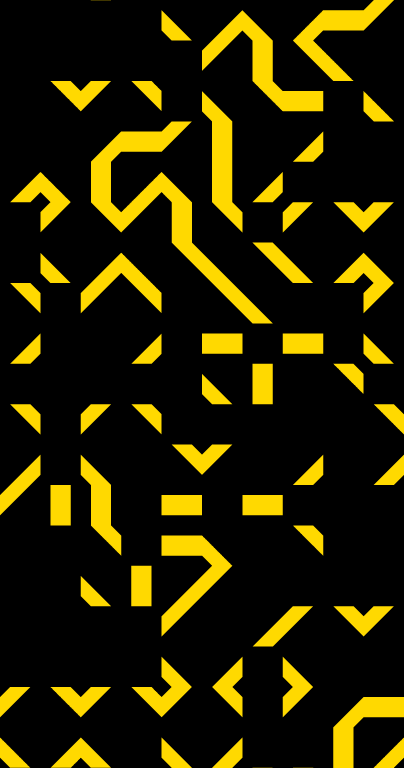
This pattern is drawn by a Shadertoy shader. Its source:

```glsl
#define COLUMNS 10.0
#define HALF_WIDTH 0.25
#define FLIP_CHANCE 0.28
#define BLANK_CHANCE 0.09
#define SEED 17.0
#define SAMPLES 4
#define BACKGROUND vec3(0.0)
#define YELLOW vec3(1.0, 0.85, 0.0)

float hash(vec2 p) {
    vec3 q = fract(vec3(p.xyx) * 0.1031 + SEED * 0.0137);
    q += dot(q, q.yzx + 33.33);
    return fract((q.x + q.y) * q.z);
}

// Checkerboard of grid points with some of them flipped
float gridSign(vec2 vertex) {
    float checker = mod(vertex.x + vertex.y, 2.0);
    return abs(checker - step(hash(vertex), FLIP_CHANCE));
}

// 1 inside the band that parts the unlike corners of a cell, else 0
float band(vec2 p) {
    vec2 id = floor(p), f = p - id;
    if (hash(id + 57.5) < BLANK_CHANCE) return 0.0;

    vec4 corners = vec4(gridSign(id), gridSign(id + vec2(1, 0)),
                        gridSign(id + vec2(0, 1)), gridSign(id + vec2(1, 1)));
    float total = dot(corners, vec4(1.0));
    float across;

    if (abs(total - 2.0) < 0.5) {
        // Straight bar; crossing cells stay empty
        if (corners.x == corners.w) return 0.0;
        across = corners.x == corners.y ? f.y : f.x;
    } else if (mod(total, 2.0) > 0.5) {
        // Diagonal cut around the lone corner
        vec4 lone = total < 2.0 ? corners : 1.0 - corners;
        vec2 apex = vec2(lone.y + lone.w, lone.z + lone.w);
        vec2 d = abs(f - apex);
        across = d.x + d.y;
    } else {
        return 0.0;
    }
    return step(abs(across - 0.5), HALF_WIDTH);
}

void mainImage(out vec4 fragColor, in vec2 fragCoord) {
    // Average subsamples to smooth band edges and cut ends
    float coverage = 0.0;
    for (int j = 0; j < SAMPLES; j++) {
        for (int i = 0; i < SAMPLES; i++) {
            vec2 offset = (vec2(i, j) + 0.5) / float(SAMPLES) - 0.5;
            vec2 p = (fragCoord + offset - 0.5 * iResolution.xy) / iResolution.x;
            coverage += band(p * COLUMNS + vec2(0.0, 0.5));
        }
    }
    coverage /= float(SAMPLES * SAMPLES);
    fragColor = vec4(mix(BACKGROUND, YELLOW, coverage), 1.0);
}
```
